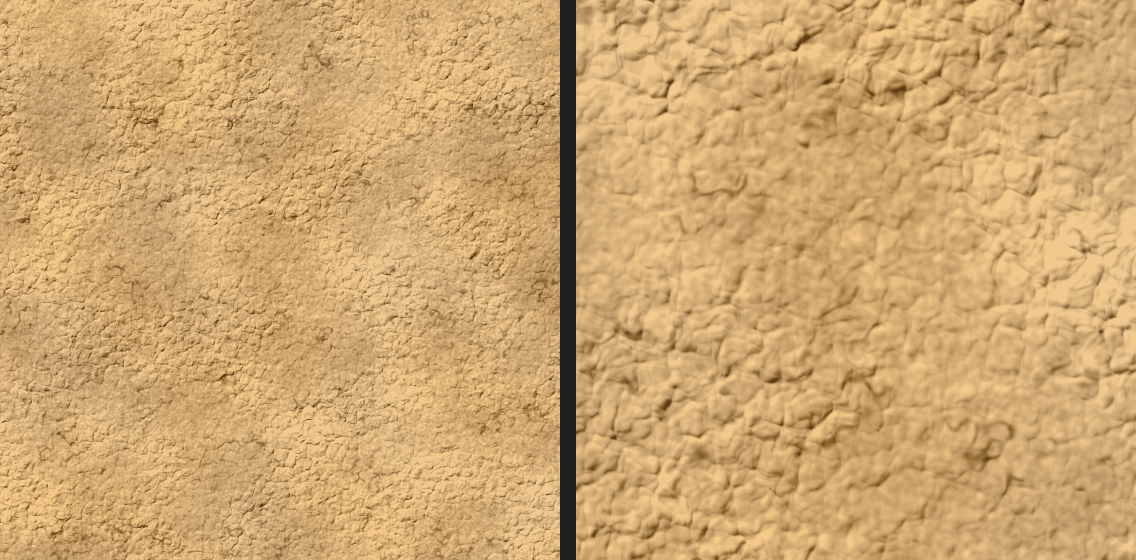
Left, the full canvas; right, a detail of the centre.
This texture is drawn by a three.js fragment shader. Its source:

```glsl
varying vec2 vUv;

const vec3 CREVICE = vec3(0.36, 0.23, 0.08);
const vec3 SHADE = vec3(0.60, 0.45, 0.24);
const vec3 CLAY = vec3(0.77, 0.62, 0.42);
const vec3 SUNLIT = vec3(0.95, 0.79, 0.55);
const vec3 HUE_DRIFT = vec3(0.02, 0.0, -0.035);

const vec2 LIGHT_STEP = vec2(-0.0012, 0.0018);
const vec2 FISSURE_DIR = vec2(0.83, 0.56);
const vec2 FISSURE_SCALE = vec2(20.0, 42.0);
const float LUMP_SCALE = 72.0;
const float CRUMB_SCALE = 155.0;
const float GRAIN_SCALE = 190.0;
const float WARP = 0.008;
const float MEAN_TONE = 0.655;
const float MEAN_HEIGHT = 0.69;
const float SLOPE_GAIN = 0.72;
const float SHADOW_START = 0.07;
const float SHADOW_GAIN = 0.8;
const float HEIGHT_GAIN = 0.14;
const float PATCH_GAIN = 0.17;
const float GRAIN_GAIN = 0.15;
const float FISSURE_DEPTH = 0.30;
const float PIT_DEPTH = 0.25;

vec2 hash2(vec2 cell) {
  vec3 h = fract(cell.xyx * vec3(0.1031, 0.1030, 0.0973));
  h += dot(h, h.yzx + 33.33);
  return fract((h.xx + h.yz) * h.zy);
}

float cornerSlope(vec2 cell, vec2 offset) {
  float angle = 6.2832 * hash2(cell).x;
  return dot(vec2(cos(angle), sin(angle)), offset);
}

float gradientNoise(vec2 p) {
  vec2 i = floor(p);
  vec2 f = p - i;
  vec2 u = f * f * f * (f * (f * 6.0 - 15.0) + 10.0);
  vec2 e = vec2(1.0, 0.0);
  float low = mix(cornerSlope(i, f), cornerSlope(i + e, f - e), u.x);
  float high = mix(cornerSlope(i + e.yx, f - e.yx), cornerSlope(i + e.xx, f - e.xx), u.x);
  return mix(low, high, u.y);
}

float fbm(vec2 p) {
  float sum = 0.0;
  float amplitude = 1.0;
  for (int octave = 0; octave < 5; octave++) {
    sum += amplitude * gradientNoise(p);
    p = mat2(1.6, 1.2, -1.2, 1.6) * p + 17.3;
    amplitude *= 0.55;
  }
  return sum;
}

// Highest of the rounded domes scattered one per cell
float lumps(vec2 p) {
  vec2 cell = floor(p);
  float top = 0.0;
  for (int y = -1; y <= 1; y++) {
    for (int x = -1; x <= 1; x++) {
      vec2 c = cell + vec2(float(x), float(y));
      vec2 d = c + hash2(c) - p;
      float peak = 0.55 + 0.45 * hash2(c + 57.0).y;
      top = max(top, peak - 0.9 * dot(d, d));
    }
  }
  return top;
}

// Crumbled clay surface, smoother in some regions
float relief(vec2 p) {
  vec2 q = p + WARP * vec2(gradientNoise(p * 46.0), gradientNoise(p * 46.0 + 71.0));
  q += 0.4 * WARP * vec2(gradientNoise(p * 120.0), gradientNoise(p * 120.0 + 29.0));
  float roughness = mix(0.5, 1.0, smoothstep(-0.25, 0.25, gradientNoise(p * 7.0 + 3.7)));
  float crumble = lumps(q * LUMP_SCALE) + 0.4 * lumps(q * CRUMB_SCALE + 31.0);
  return roughness * crumble + 0.5 * fbm(p * 16.0);
}

// Short broken cracks along a leaning direction
float fissures(vec2 p) {
  vec2 across = vec2(-FISSURE_DIR.y, FISSURE_DIR.x);
  vec2 q = vec2(dot(p, FISSURE_DIR), dot(p, across)) * FISSURE_SCALE;
  float path = gradientNoise(q + 40.0) + 0.4 * gradientNoise(p * 85.0);
  float line = 1.0 - smoothstep(0.0, 0.13, abs(path));
  float region = gradientNoise(p * 13.0 + 9.0) + 0.9 * gradientNoise(p * 48.0 + 4.0);
  return line * smoothstep(0.12, 0.5, region);
}

vec3 clayRamp(float tone) {
  vec3 color = mix(CREVICE, SHADE, clamp(tone / 0.3, 0.0, 1.0));
  color = mix(color, CLAY, clamp((tone - 0.3) / 0.25, 0.0, 1.0));
  return mix(color, SUNLIT, clamp((tone - 0.55) / 0.27, 0.0, 1.0));
}

void main() {
  vec2 p = vUv + 2.0;

  // Side light, cast shadow and hollows
  float height = relief(p);
  float slope = height - relief(p + LIGHT_STEP);
  float tone = MEAN_TONE + SLOPE_GAIN * slope + HEIGHT_GAIN * (height - MEAN_HEIGHT);
  tone -= SHADOW_GAIN * max(-slope - SHADOW_START, 0.0);

  // Broad patches and fine grit
  tone += PATCH_GAIN * fbm(p * 3.5 + 5.0);
  float grit = gradientNoise(p * GRAIN_SCALE) + 0.6 * gradientNoise(p.yx * GRAIN_SCALE * 0.53);
  tone += GRAIN_GAIN * grit;

  // Cracks and scattered pits
  tone -= FISSURE_DEPTH * fissures(p);
  float pit = gradientNoise(p * 26.0 + 13.0) + 0.2 * gradientNoise(p * 90.0);
  tone -= PIT_DEPTH * smoothstep(0.54, 0.72, pit);

  vec3 color = clayRamp(tone) + HUE_DRIFT * gradientNoise(p * 5.0 + 21.0);
  gl_FragColor = vec4(color, 1.0);
}
```
